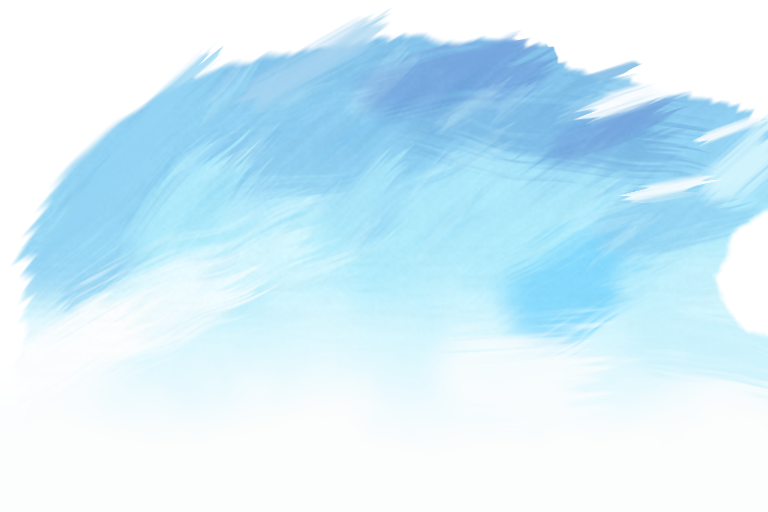
Write a Shadertoy shader that draws this background.

```glsl
float hash(vec2 p) {
    return fract(sin(dot(p, vec2(127.1, 311.7))) * 43758.5453);
}

float noise(vec2 p) {
    vec2 i = floor(p), f = fract(p);
    f = f * f * (3.0 - 2.0 * f);
    return mix(mix(hash(i), hash(i + vec2(1, 0)), f.x),
               mix(hash(i + vec2(0, 1)), hash(i + vec2(1, 1)), f.x), f.y);
}

float fbm(vec2 p) {
    float sum = 0.0, amp = 0.5;
    for (int i = 0; i < 5; i++) {
        sum += amp * noise(p);
        p = mat2(1.6, 1.2, -1.2, 1.6) * p;
        amp *= 0.5;
    }
    return sum;
}

// Soft bristly brush stroke running from seg.xy to seg.zw
void paint(inout vec3 col, vec2 p, vec4 seg, float width, vec3 tint, float alpha) {
    vec2 dir = seg.zw - seg.xy, q = p - seg.xy;
    float len = length(dir);
    dir /= len;
    float along = dot(q, dir), across = dot(q, vec2(-dir.y, dir.x));
    float bristle = noise(vec2(along * 7.0, across * 90.0) + seg.xy * 37.0)
                  + noise(vec2(along * 12.0, across * 210.0) + seg.zw * 53.0) - 1.0;
    along += bristle * 0.06;
    float d = length(vec2(along - clamp(along, 0.0, len), across)) + bristle * width * 0.4;
    col = mix(col, tint, alpha * (1.0 - smoothstep(width * 0.2, width, d)));
}

// Ragged dome of paint, positive inside
float paintedArea(vec2 p) {
    float across = dot(p, vec2(-0.68, 0.73)), along = dot(p, vec2(0.73, 0.68));
    float rag = noise(vec2(across * 110.0, along * 5.0)) + noise(vec2(across * 30.0, along * 3.0)) - 1.0;
    vec2 q = p + vec2(0.73, 0.68) * rag * mix(0.06, 0.02, smoothstep(0.25, 0.5, p.x));
    q.y -= 0.012 * (noise(p * 16.0) - 0.5);
    vec2 r = vec2(abs(q.x - 0.9) / (q.x < 0.9 ? 0.86 : 0.75), max(q.y - 0.36, 0.0) / 0.565);
    float dome = 0.6 * (1.0 - pow(pow(r.x, 2.4) + pow(r.y, 2.4), 1.0 / 2.4));
    float shoulder = mix(1.0, 0.87 - 0.22 * (q.x - 1.1), smoothstep(1.04, 1.09, q.x)) - q.y;
    float bay = length(p - vec2(1.53, 0.46)) - 0.12 + 0.035 * (fbm(p * 22.0) - 0.5);
    return min(min(dome, shoulder), bay);
}

void mainImage(out vec4 fragColor, in vec2 fragCoord) {
    vec2 p = fragCoord / iResolution.y;
    vec3 paper = vec3(1.0), mist = vec3(0.988, 0.992, 0.994);
    vec3 ice = vec3(0.84, 0.965, 0.995), aqua = vec3(0.69, 0.92, 0.985);
    vec3 sky = vec3(0.58, 0.83, 0.955), steel = vec3(0.49, 0.73, 0.90);
    vec3 indigo = vec3(0.46, 0.65, 0.87), haze = vec3(0.67, 0.84, 0.945);

    // Vertical wash with cloudy borders
    float h = p.y + 0.2 * (fbm(p * 5.0) - 0.48);
    vec3 col = mix(mist, ice, smoothstep(0.13, 0.41, h));
    col = mix(col, aqua, smoothstep(0.36, 0.54, h));
    col = mix(col, sky, smoothstep(0.53, 0.71, h));
    col = mix(col, mix(sky, steel, 0.6), smoothstep(0.72, 0.88, h));

    // Broad patches of colour
    vec2 w = p + 0.025 * (vec2(noise(p * 9.0), noise(p * 9.0 + 31.0)) - 0.5);
    paint(col, w, vec4(0.10, 0.51, 0.38, 0.78), 0.15, sky, 0.9);
    paint(col, w, vec4(0.16, 0.43, 0.30, 0.55), 0.05, sky, 0.8);
    paint(col, w, vec4(0.48, 0.69, 0.80, 0.74), 0.12, mix(sky, steel, 0.4), 0.7);
    paint(col, w, vec4(0.30, 0.53, 0.41, 0.65), 0.085, aqua, 0.85);
    paint(col, w, vec4(0.32, 0.42, 0.56, 0.52), 0.11, ice, 0.9);
    paint(col, w, vec4(0.70, 0.58, 0.80, 0.66), 0.09, sky, 0.7);
    paint(col, w, vec4(0.63, 0.54, 0.75, 0.64), 0.05, aqua, 0.7);
    paint(col, w, vec4(0.82, 0.57, 1.02, 0.69), 0.09, aqua, 0.8);
    paint(col, w, vec4(0.96, 0.47, 1.16, 0.61), 0.09, aqua, 0.7);
    paint(col, w, vec4(1.06, 0.41, 1.21, 0.49), 0.12, vec3(0.49, 0.84, 0.99), 0.85);
    paint(col, w, vec4(1.22, 0.54, 1.38, 0.59), 0.08, sky, 0.9);
    paint(col, w, vec4(1.24, 0.43, 1.38, 0.46), 0.08, mix(aqua, ice, 0.5), 0.8);
    paint(col, w, vec4(1.30, 0.34, 1.47, 0.31), 0.10, mix(aqua, ice, 0.5), 0.7);
    paint(col, w, vec4(0.84, 0.80, 1.24, 0.74), 0.12, steel, 0.85);
    paint(col, w, vec4(0.76, 0.82, 1.00, 0.88), 0.085, indigo, 0.8);
    paint(col, w, vec4(1.12, 0.72, 1.26, 0.77), 0.06, indigo, 0.65);

    // Mist rising along the lower rim
    paint(col, w, vec4(0.02, 0.25, 0.21, 0.36), 0.11, mist, 0.95);
    paint(col, w, vec4(0.22, 0.36, 0.40, 0.43), 0.10, mist, 0.65);
    paint(col, w, vec4(0.93, 0.26, 1.08, 0.27), 0.13, mist, 0.75);

    // Scattered small strokes
    for (int i = 0; i < 56; i++) {
        float k = float(i);
        vec2 a = vec2(0.12 + 1.2 * hash(vec2(k, 1)), 0.42 + 0.42 * hash(vec2(k, 2)));
        float angle = 0.8 - 0.23 * a.x + 0.5 * (hash(vec2(k, 3)) - 0.5);
        vec2 b = a + (0.04 + 0.08 * hash(vec2(k, 4))) * vec2(cos(angle), sin(angle));
        vec3 tint = hash(vec2(k, 5)) < 0.45 ? col * vec3(0.92, 0.965, 0.99) : mix(col, ice, 0.4);
        paint(col, p, vec4(a, b), 0.012 + 0.025 * hash(vec2(k, 6)), tint, 0.45);
    }

    // Bristle streaks above, level streaks and grain below
    float streak = noise(vec2(dot(p, vec2(0.75, 0.66)) * 8.0, dot(p, vec2(-0.66, 0.75)) * 110.0)) - 0.5;
    float level = noise(p * vec2(14.0, 120.0)) - 0.5;
    col += smoothstep(0.2, 0.5, p.y) * (mix(level, streak, smoothstep(0.4, 0.6, p.y)) * 0.022
         + (noise(p * 170.0) - 0.5) * 0.016);

    // Trim to the ragged outline
    float cover = smoothstep(-0.004, 0.012, paintedArea(p));
    col = mix(paper, col, mix(1.0, cover, smoothstep(0.15, 0.3, p.y)));

    // Diagonal sweeps fraying the left rim
    for (int i = 0; i < 7; i++) {
        float k = float(i);
        vec2 a = vec2(0.075, 0.49) + k * vec2(0.035, 0.048) + 0.02 * hash(vec2(k, 9));
        paint(col, p, vec4(a, a + vec2(0.11, 0.10)), 0.02, sky, 0.75);
    }

    // Strokes crossing the outline
    paint(col, p, vec4(0.50, 0.81, 0.71, 0.93), 0.045, haze, 0.75);
    paint(col, p, vec4(0.66, 0.91, 0.73, 0.965), 0.016, haze, 0.4);
    paint(col, p, vec4(0.88, 0.87, 1.02, 0.92), 0.03, indigo, 0.8);
    paint(col, p, vec4(1.17, 0.785, 1.36, 0.845), 0.03, paper, 0.95);
    paint(col, p, vec4(1.12, 0.833, 1.23, 0.867), 0.018, steel, 0.85);
    paint(col, p, vec4(1.18, 0.74, 1.28, 0.79), 0.028, indigo, 0.7);
    paint(col, p, vec4(1.42, 0.65, 1.50, 0.72), 0.065, ice, 0.9);
    paint(col, p, vec4(1.38, 0.73, 1.50, 0.775), 0.016, paper, 0.85);
    paint(col, p, vec4(1.25, 0.62, 1.36, 0.64), 0.022, paper, 0.85);

    fragColor = vec4(clamp(col, 0.0, 1.0), 1.0);
}
```
